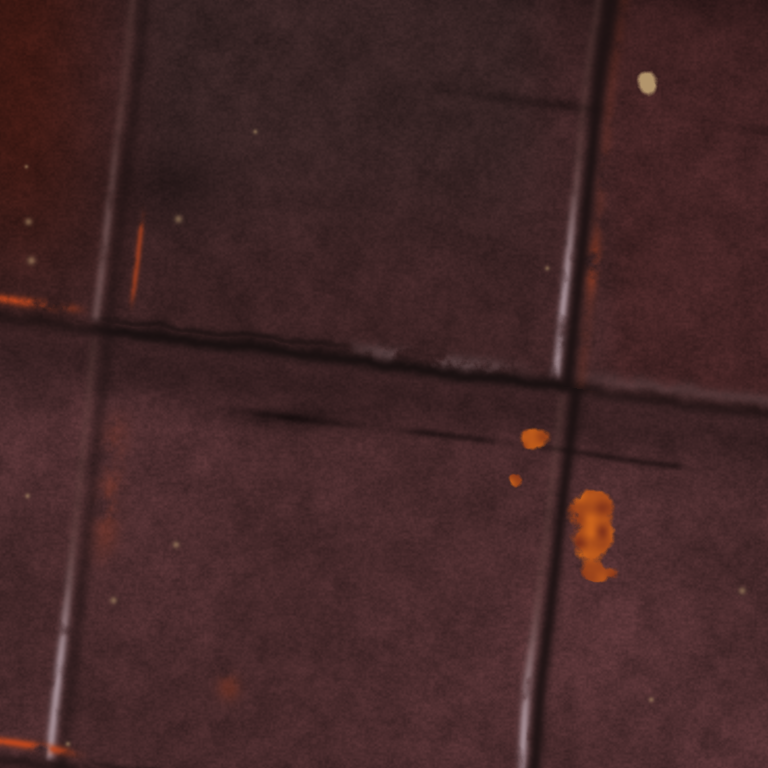
Reproduce this texture procedurally as a three.js fragment shader.

```glsl
// Worn maroon tiles seen at a slant: a sheared grid of wide cells with dark joints,
// pale chipped edges, orange rust patches and small flecks.
// Sheared coordinates give joint distances; value noise supplies the wear.

varying vec2 vUv;

float hash(vec2 p) {
  p = fract(p * vec2(0.1031, 0.1137));
  p += dot(p, p.yx + 33.33);
  return fract((p.x + p.y) * p.x * 17.0);
}

float noise(vec2 p) {
  vec2 i = floor(p), f = fract(p);
  f = f * f * (3.0 - 2.0 * f);
  return mix(mix(hash(i), hash(i + vec2(1, 0)), f.x),
             mix(hash(i + vec2(0, 1)), hash(i + vec2(1, 1)), f.x), f.y);
}

float fbm(vec2 p) {
  float sum = 0.0, amp = 0.5;
  for (int i = 0; i < 5; i++) {
    sum += amp * noise(p);
    p = mat2(1.6, 1.2, -1.2, 1.6) * p + 7.3;
    amp *= 0.5;
  }
  return sum;
}

// Soft line of half width w at distance d
float line(float d, float w) { return exp(-d * d / (w * w)); }

// Soft ellipse around c with radii r
float spot(vec2 p, vec2 c, vec2 r) {
  vec2 d = (p - c) / r;
  return exp(-dot(d, d));
}

float span(float a, float b, float x, float soft) {
  return smoothstep(a - soft, a + soft, x) * (1.0 - smoothstep(b - soft, b + soft, x));
}

void main() {
  vec2 p = vUv;
  float cloud = fbm(p * 5.0 + 3.0);
  float rough = fbm(p * 38.0 + 11.0);
  float grain = noise(p * vec2(190.0, 270.0)) + noise(p.yx * 370.0) - 1.0;

  // Sheared grid: signed distances to the nearest joints
  float v = p.y - 0.588 + 0.126 * p.x + 0.008 * (noise(p * 7.0) - 0.5);
  float u = p.x - 0.117 - 0.11 * (p.y - 0.5) + 0.006 * (noise(p * 9.0 + 4.0) - 0.5);
  u -= 0.016 * p.x * step(v, 0.0);
  float column = floor(u / 0.604 + 0.5);
  float du = u - 0.604 * column;
  float dv = v - 0.58 * floor(v / 0.58 + 0.5);
  float height = fract(v / 0.58);
  float upper = smoothstep(-0.01, 0.01, v);

  // Tile faces, lighter towards the lower right
  float tone = 0.62 - 0.38 * upper + 0.25 * (p.x - 0.5) * (1.0 - p.y) + 0.9 * (cloud - 0.48);
  vec3 color = mix(vec3(0.205, 0.118, 0.120), vec3(0.335, 0.195, 0.205), clamp(tone, 0.0, 1.0));
  float middle = upper * span(0.19, 0.70, p.x, 0.05) * smoothstep(0.6, 0.85, p.y);
  color = mix(color, vec3(0.205, 0.142, 0.142), 0.6 * middle);
  float warm = (1.0 - smoothstep(0.02, 0.20, p.x)) * smoothstep(0.5, 0.85, p.y);
  color = mix(color, vec3(0.25, 0.085, 0.055), 0.75 * warm);
  color = mix(color, vec3(0.27, 0.125, 0.125), 0.45 * upper * smoothstep(0.76, 0.82, p.x));
  color *= 1.0 + 0.35 * (rough - 0.48) + 0.14 * grain;

  // Soot near the joints and faint cracks parallel to them
  color *= 1.0 - 0.28 * line(dv + 0.04, 0.04) * (0.4 + cloud);
  color *= 1.0 - 0.45 * spot(p, vec2(0.21, 0.76), vec2(0.07, 0.05)) * rough * 1.5;
  color *= 1.0 - 0.35 * spot(p, vec2(0.37, 0.457), vec2(0.09, 0.014));
  float crack = line(v + 0.083, 0.005) * smoothstep(0.25, 0.4, p.x)
              + line(v - 0.367, 0.008) * smoothstep(0.4, 0.9, p.x);
  color *= 1.0 - 0.4 * crack * smoothstep(0.3, 0.55, noise(p * 12.0));

  // Horizontal joint: ragged dark gap, paler lip above it
  float ragged = dv + 0.012 * (rough - 0.48);
  float between = span(0.13, 0.75, p.x, 0.03);
  float lip = line(ragged - 0.017, 0.010) * (0.3 * smoothstep(0.72, 0.82, p.x)
            + 0.5 * span(0.47, 0.66, p.x, 0.05) * smoothstep(0.35, 0.6, rough));
  color = mix(color, vec3(0.47, 0.38, 0.39), lip);
  float gap = line(ragged, 0.010) * mix(0.55, 0.88, between);
  gap = max(gap, 0.6 * line(ragged - 0.015, 0.005) * span(0.13, 0.45, p.x, 0.04));
  color = mix(color, vec3(0.085, 0.055, 0.055), gap);

  // Vertical joints: dark gap on the right, chipped pale edge on the left
  float right = step(0.5, column);
  float gapWidth = 0.009 + 0.008 * right * smoothstep(0.8, 1.0, p.y);
  float dark = line(du - 0.017, gapWidth) * mix(0.42, 0.85, right);
  color = mix(color, vec3(0.10, 0.062, 0.064), dark);
  float chips = smoothstep(0.25, 0.6, noise(p * vec2(90.0, 45.0)) * 0.5 + rough * 0.6);
  float bright = 1.0 - smoothstep(0.2, 0.62, height);
  bright *= mix(1.0, 0.4, upper * (1.0 - right));
  float edge = line(du, 0.006) * (0.25 + 0.65 * bright * chips);
  vec3 edgeColor = mix(vec3(0.42, 0.29, 0.27), vec3(0.66, 0.57, 0.60), bright);
  color = mix(color, edgeColor, edge * smoothstep(0.004, 0.02, abs(dv)));

  // Rust: broken patches, stains beside the joints and thin streaks
  float patches = spot(p, vec2(0.694, 0.428), vec2(0.030, 0.018))
                + spot(p, vec2(0.672, 0.375), vec2(0.015, 0.012))
                + spot(p, vec2(0.768, 0.345), vec2(0.034, 0.022))
                + spot(p, vec2(0.772, 0.300), vec2(0.038, 0.038))
                + spot(p, vec2(0.782, 0.252), vec2(0.036, 0.012));
  float rust = smoothstep(0.50, 0.78, patches * (0.35 + 1.15 * fbm(p * 48.0)));
  rust *= 1.0 - 0.8 * dark;
  vec3 rustColor = mix(vec3(0.52, 0.19, 0.09), vec3(0.88, 0.43, 0.10), noise(p * 65.0));
  color = mix(color, rustColor, 0.88 * rust);
  float streak = line(dv - 0.024, 0.006) * (1.0 - smoothstep(0.06, 0.12, p.x));
  streak += 0.65 * line(du - 0.044, 0.004) * (1.0 - right) * span(0.61, 0.72, p.y, 0.02);
  streak += 0.5 * line(du - 0.034, 0.008) * right * upper * (0.25 + spot(p, vec2(0.768, 0.655), vec2(0.1, 0.03)));
  streak += 0.3 * spot(p, vec2(0.298, 0.105), vec2(0.014, 0.016));
  streak += 0.35 * line(du - 0.04, 0.015) * (1.0 - right) * span(0.28, 0.45, p.y, 0.03) * rough;
  color = mix(color, vec3(0.72, 0.27, 0.12), clamp(streak, 0.0, 1.0) * smoothstep(0.2, 0.6, rough));

  // Pale flecks: one large chip and a sparse scatter
  float fleck = smoothstep(0.42, 0.65, spot(p, vec2(0.844, 0.893), vec2(0.018, 0.020)) * (0.5 + rough));
  vec2 cell = floor(p * 16.0);
  vec2 center = 0.25 + 0.5 * vec2(hash(cell + 5.0), hash(cell + 19.0));
  float dotSize = 0.04 + 0.05 * hash(cell + 31.0);
  fleck += 0.5 * step(0.93, hash(cell + 43.0)) * line(length(fract(p * 16.0) - center), dotSize);
  color = mix(color, vec3(0.70, 0.58, 0.42), clamp(fleck, 0.0, 1.0));

  gl_FragColor = vec4(color, 1.0);
}
```
